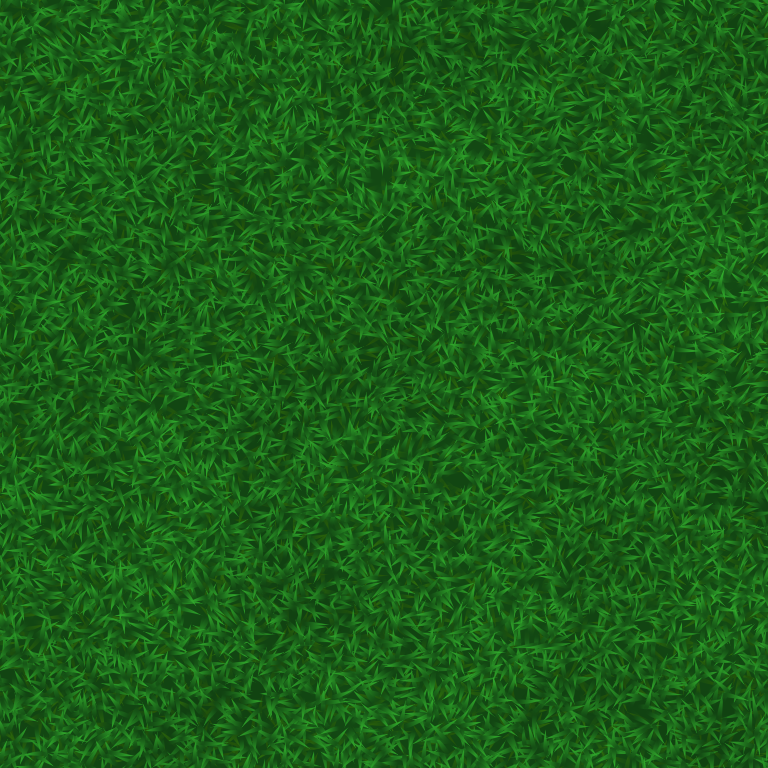
This texture is drawn by a Shadertoy shader. Its source:

```glsl
#define LAYERS 15
#define OLIVE_LAYERS 5
#define CELLS 29.0
#define BLADE_LENGTH 0.036
#define BLADE_HALF_WIDTH 0.0034
#define BEND 0.22
#define PATCH_SCALE 7.0
#define PATCH_STRENGTH 0.12

const float TAU = 6.2831853;
const vec3 SOIL = vec3(0.07, 0.27, 0.07);
const vec3 ROOT = vec3(0.075, 0.285, 0.075);
const vec3 OLIVE_TIP = vec3(0.17, 0.40, 0.04);
const vec3 DEEP_TIP = vec3(0.13, 0.49, 0.12);
const vec3 FRESH_TIP = vec3(0.19, 0.66, 0.17);

vec3 hash3(vec3 p) {
    p = fract(p * vec3(0.1031, 0.1030, 0.0973));
    p += dot(p, p.yxz + 33.33);
    return fract((p.xxy + p.yxx) * p.zyx);
}

float gradientNoise(vec2 p) {
    vec2 cell = floor(p), f = fract(p);
    vec2 u = f * f * f * (f * (f * 6.0 - 15.0) + 10.0);
    vec4 corner;
    for (int k = 0; k < 4; k++) {
        vec2 o = vec2(k & 1, k >> 1);
        float a = TAU * hash3(vec3(cell + o + 50.0, 7.0)).x;
        corner[k] = dot(vec2(cos(a), sin(a)), f - o);
    }
    return mix(mix(corner.x, corner.y, u.x), mix(corner.z, corner.w, u.x), u.y);
}

// Returns coverage in x and position from root to tip in y.
vec2 blade(vec2 p, float angle, float len, float bend, float pixel) {
    vec2 dir = vec2(cos(angle), sin(angle));
    float along = dot(p, dir) / len + 0.5;
    float across = dot(p, vec2(-dir.y, dir.x));
    float spine = bend * len * (along * along - 0.33);
    float halfWidth = BLADE_HALF_WIDTH * (1.0 - along * along)
                    * mix(0.65, 1.0, smoothstep(0.0, 0.4, along));
    float d = abs(across - spine) - halfWidth;
    float edge = smoothstep(0.7 * pixel, -0.7 * pixel, d);
    return vec2(edge * smoothstep(0.0, 0.3, along), clamp(along, 0.0, 1.0));
}

void mainImage(out vec4 fragColor, in vec2 fragCoord) {
    vec2 uv = fragCoord / iResolution.y;
    float pixel = 1.0 / iResolution.y;
    vec3 color = SOIL;

    // Blades, stacked from the shaded bottom to the lit top
    for (int layer = 0; layer < LAYERS; layer++) {
        float level = float(layer);
        vec2 grid = uv * CELLS + level * vec2(3.37, 5.71) + 10.0;
        vec2 home = floor(grid);
        bool olive = layer < OLIVE_LAYERS;
        float height = clamp((level - float(OLIVE_LAYERS)) / float(LAYERS - OLIVE_LAYERS - 1), 0.0, 1.0);

        for (int j = -1; j <= 1; j++)
        for (int i = -1; i <= 1; i++) {
            vec2 cell = home + vec2(i, j);
            vec3 place = hash3(vec3(cell, level * 3.0 + 1.0));
            vec3 trait = hash3(vec3(cell + 71.0, level * 5.0 + 2.0));
            vec2 offset = (grid - cell - place.xy) / CELLS;
            float len = BLADE_LENGTH * mix(0.75, 1.15, trait.x);
            float bend = BEND * (2.0 * trait.y - 1.0);
            vec2 b = blade(offset, TAU * place.z, len, bend, pixel);

            vec3 tip = olive ? OLIVE_TIP * mix(0.8, 1.05, trait.z)
                             : mix(DEEP_TIP, FRESH_TIP, 0.65 * height + 0.35 * trait.z);
            vec3 shade = mix(ROOT, tip, smoothstep(0.05, 0.95, b.y));
            color = mix(color, shade, b.x);
        }
    }

    // Broad, faint patches of light and shade
    color *= 1.0 + PATCH_STRENGTH * gradientNoise(uv * PATCH_SCALE);
    fragColor = vec4(color, 1.0);
}
```
